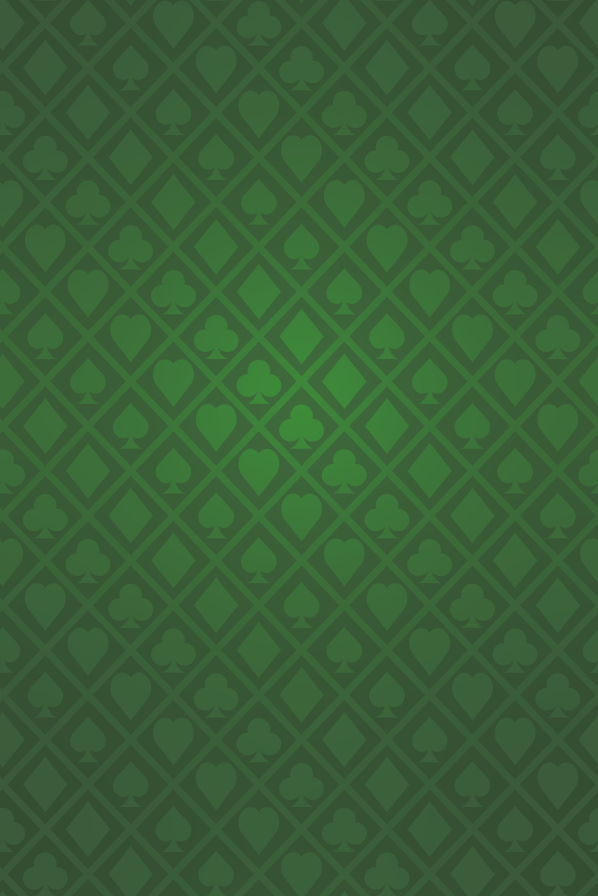
Write a Shadertoy shader that draws this pattern.

```glsl
// Green card-table cloth: a trellis of diagonal bands whose diamond cells hold
// the four card suits, one suit per diagonal, lit by a soft central glow.
// Cells come from rounding rotated coordinates; suits are distance functions.

const vec2 REPEATS = vec2(7.0, 10.0);       // whole cells across and up
const vec2 CELL_ORIGIN = vec2(0.53, 0.245); // first cell centre, in cells
const vec2 GLOW_CENTRE = vec2(0.5, 0.557);
const float BAND_HALF_WIDTH = 0.04;
const float PI = 3.14159265;

float diamondShape(vec2 p, vec2 halfSize) {
    p = abs(p);
    return (dot(p, halfSize.yx) - halfSize.x * halfSize.y) / length(halfSize);
}

// Unit heart with its tip at the origin.
float heartShape(vec2 p) {
    p.x = abs(p.x);
    if (p.x + p.y > 1.0) return length(p - vec2(0.25, 0.75)) - sqrt(2.0) / 4.0;
    vec2 notch = p - vec2(0.0, 1.0);
    vec2 side = p - 0.5 * max(p.x + p.y, 0.0);
    return sqrt(min(dot(notch, notch), dot(side, side))) * sign(p.x - p.y);
}

// Stem that flares into a flat foot.
float stemShape(vec2 p, float foot, float footHalfWidth) {
    float k = clamp(p.y / foot, 0.0, 1.0);
    float halfWidth = mix(0.018, footHalfWidth, k * k * k * k);
    return max(max((abs(p.x) - halfWidth) * 0.6, foot - p.y), p.y);
}

float clubShape(vec2 p) {
    float upper = length(p - vec2(0.0, 0.12));
    float lower = length(vec2(abs(p.x) - 0.13, p.y + 0.05));
    float core = length(p) - 0.06;
    return min(min(min(upper, lower) - 0.132, core), stemShape(p, -0.265, 0.13));
}

float spadeShape(vec2 p) {
    vec2 size = vec2(0.345, 0.375);
    float leaf = heartShape(vec2(p.x, 0.27 - p.y) / size) * size.x;
    return min(leaf, stemShape(p, -0.265, 0.13));
}

float suitShape(vec2 p, int suit) {
    if (suit == 0) return diamondShape(p, vec2(0.26, 0.325));
    if (suit == 1) return spadeShape(p);
    if (suit == 2) {
        vec2 size = vec2(0.395, 0.505);
        return heartShape((p + vec2(0.0, 0.3)) / size) * size.x;
    }
    return clubShape(p);
}

// Suit index of a cell; the centre wraps so cells cut by an edge agree.
int suitOf(vec2 centre) {
    vec2 margin = vec2(0.75, 0.25);
    vec2 wrapped = mod(centre + margin, REPEATS) - margin;
    return int(mod(round(wrapped.x + wrapped.y) + 3.0, 4.0));
}

// Periodic radial falloff: 1 at the centre, 0 at the farthest point.
float glowAt(vec2 uv) {
    vec2 s = sin(PI * (uv - GLOW_CENTRE)) * vec2(0.667, 1.0);
    return 1.0 - sqrt((dot(s, s) + 0.004) / 1.449);
}

float coverage(float dist, float pixel) {
    return clamp(0.5 - dist / pixel, 0.0, 1.0);
}

void mainImage(out vec4 fragColor, in vec2 fragCoord) {
    vec2 uv = fragCoord / iResolution.xy;
    vec2 grid = uv * REPEATS - CELL_ORIGIN;
    float pixel = REPEATS.x / iResolution.x;

    // Nearest cell centre on the diagonal lattice
    vec2 diagonal = round(vec2(grid.x + grid.y, grid.x - grid.y));
    vec2 centre = 0.5 * vec2(diagonal.x + diagonal.y, diagonal.x - diagonal.y);
    vec2 local = grid - centre;

    // Bands along the cell borders, suits in true proportion
    float border = (0.5 - abs(local.x) - abs(local.y)) / sqrt(2.0);
    float band = coverage(border - BAND_HALF_WIDTH, pixel);
    float cellAspect = iResolution.y * REPEATS.x / (iResolution.x * REPEATS.y);
    float suit = coverage(suitShape(local * vec2(1.0, cellAspect), suitOf(centre)), pixel);

    // Cloth and print colours follow the glow
    float glow = glowAt(uv);
    vec3 cloth = mix(vec3(0.203, 0.305, 0.193), vec3(0.248, 0.425, 0.235), glow);
    vec3 ink = mix(vec3(0.232, 0.360, 0.228), vec3(0.242, 0.565, 0.225), pow(max(glow, 0.0), 1.3));
    vec3 color = mix(cloth, ink, max(suit, band * 0.85));
    fragColor = vec4(color, 1.0);
}
```
